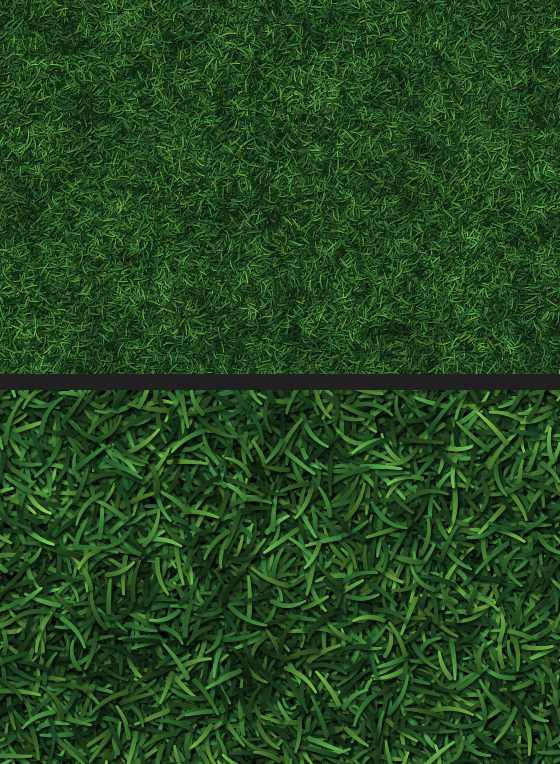
Top: the whole. Bottom: its middle third, enlarged.
This texture is drawn by a Shadertoy shader. Its source:

```glsl
// Dense short turf: layers of thin curved grass blades over dark soil, seen from above.

const int LAYERS = 16;
const float CELL = 0.022;          // spacing of blades within a layer
const float HALF_WIDTH = 0.0020;   // blade thickness, in canvas heights
const float SHADOW_WIDTH = 0.0046;
const vec2 SHADOW_SHIFT = vec2(0.0010, -0.0018);

vec3 hash3(vec2 p) {
    vec3 q = fract(p.xyx * vec3(0.1031, 0.1030, 0.0973));
    q += dot(q, q.yxz + 33.33);
    return fract((q.xxy + q.yzz) * q.zyx);
}

mat2 rotation(float angle) {
    float c = cos(angle), s = sin(angle);
    return mat2(c, s, -s, c);
}

float cornerGradient(vec2 corner, vec2 offset) {
    float angle = 6.2832 * hash3(corner).x;
    return dot(vec2(cos(angle), sin(angle)), offset);
}

float gradientNoise(vec2 p) {
    vec2 i = floor(p), f = fract(p);
    vec2 u = f * f * f * (f * (f * 6.0 - 15.0) + 10.0);
    vec2 e = vec2(1.0, 0.0);
    float low = mix(cornerGradient(i, f), cornerGradient(i + e, f - e), u.x);
    float high = mix(cornerGradient(i + e.yx, f - e.yx),
                     cornerGradient(i + 1.0, f - 1.0), u.x);
    return mix(low, high, u.y);
}

// Distance to a bent blade (x) and position from root 0 to tip 1 (y)
vec2 bladeField(vec2 p, float halfLength, float bend) {
    float s = clamp(p.x / halfLength, -1.0, 1.0);
    float curve = bend * halfLength * (s * s - 0.4);
    return vec2(length(vec2(p.x - s * halfLength, p.y - curve)), 0.5 + 0.5 * s);
}

// Draws one layer over turf, which holds green level (x) and warmth (y)
vec2 drawLayer(vec2 turf, vec2 uv, float layer, float edge) {
    float height = (layer + 1.0) / float(LAYERS);
    mat2 turn = rotation(layer * 2.4);
    vec2 p = turn * uv + layer * vec2(0.137, 0.071);
    vec2 shift = turn * SHADOW_SHIFT;
    vec2 home = floor(p / CELL);

    for (int y = -1; y <= 1; y++)
    for (int x = -1; x <= 1; x++) {
        vec2 cell = home + vec2(x, y);
        vec3 place = hash3(cell + layer * 17.3);
        vec3 look = hash3(cell + layer * 29.7 + 71.0);
        vec2 center = (cell + 0.5 + 0.8 * (place.xy - 0.5)) * CELL;
        mat2 aim = rotation(6.2832 * place.z);
        float halfLength = mix(0.011, 0.019, look.x);
        float bend = 0.6 * (look.y - 0.5);

        // Soft shadow on everything below
        vec2 shadow = bladeField(aim * (p - center - shift), halfLength, bend);
        turf.x *= 1.0 - 0.5 * (1.0 - smoothstep(0.0, SHADOW_WIDTH, shadow.x));

        // Tapered blade, lighter towards its tip
        vec2 blade = bladeField(aim * (p - center), halfLength, bend);
        float width = HALF_WIDTH * mix(1.1, 0.6, blade.y * blade.y);
        float mask = 1.0 - smoothstep(width - edge, width + edge, blade.x);
        float green = mix(0.21, 0.68, look.z) * mix(0.6, 1.0, height);
        green *= mix(0.72, 1.1, blade.y);
        float warmth = fract(look.z * 7.0 + look.x * 5.0) - 0.5;
        turf = mix(turf, vec2(green, warmth), mask);
    }
    return turf;
}

// Leaf colour: lit blades lean yellow, shaded ones stay deep green
vec3 leafColour(float green, float warmth) {
    float red = green * (0.40 + 0.30 * green) * (1.0 + 0.35 * warmth);
    float blue = green * (0.47 - 0.10 * green) * (1.0 - 0.25 * warmth);
    return vec3(red, green, blue);
}

void mainImage(out vec4 fragColor, in vec2 fragCoord) {
    vec2 uv = fragCoord / iResolution.y;
    float edge = 0.6 / iResolution.y;

    vec2 turf = vec2(0.04, 0.0);
    for (int i = 0; i < LAYERS; i++) {
        turf = drawLayer(turf, uv, float(i), edge);
    }

    // Uneven clumps across the lawn
    float clumps = 0.28 * gradientNoise(uv * 6.0) + 0.35 * gradientNoise(uv * 21.0 + 9.0);
    turf.x = max(turf.x * (1.0 + clumps), 0.02);

    fragColor = vec4(leafColour(turf.x, turf.y), 1.0);
}
```
